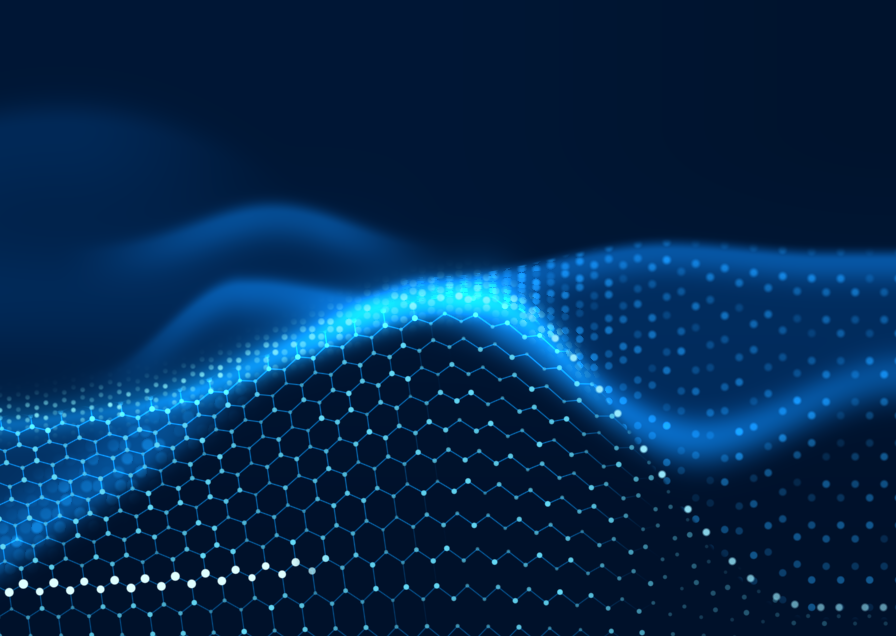
Reproduce this background procedurally as a Shadertoy shader.

```glsl
float hash(vec2 cell) {
    return fract(sin(dot(cell, vec2(12.9898, 78.233))) * 43758.5453);
}

// Soft curve profile with separate falloffs above and below
float ribbon(float d, float above, float below) {
    float s = d / (d > 0.0 ? above : below);
    return exp(-s * s);
}

float disc(float d, float radius, float blur) {
    blur = max(blur, 0.8 / iResolution.y);
    return 1.0 - smoothstep(radius - blur, radius + blur, d);
}

float segmentDistance(vec2 p, vec2 end) {
    return length(p - end * clamp(dot(p, end) / dot(end, end), 0.0, 1.0));
}

// Surface profiles
float hillRise(float x) {
    return 0.343 + 0.02 * smoothstep(0.0, 0.2, x) + 0.172 * smoothstep(0.14, 0.74, x);
}

float ridgeHeight(float x) {
    return hillRise(x) - 0.49 * smoothstep(0.75, 1.28, x);
}

float farHeight(float x) {
    float h = 0.36 + 0.205 * smoothstep(0.25, 0.68, x)
        + 0.055 * smoothstep(0.68, 1.05, x) - 0.015 * smoothstep(1.05, 1.3, x);
    return max(h, ridgeHeight(x) + 0.012);
}

// Honeycomb in warped space, measured on the canvas: dot, zigzag and upright distances
vec3 honeycomb(vec2 q, out vec2 vertex) {
    mat2 toCanvas = inverse(mat2(dFdx(q), dFdy(q))) / iResolution.y;
    vec2 period = vec2(1.7320508, 3.0);
    float nearest = 1e9, side = 1.0;
    for (int i = 0; i < 4; i++) {
        float upper = float(i / 2);
        vec2 shift = float(i % 2) * 0.5 * period + vec2(0.0, upper);
        vec2 candidate = round((q - shift) / period) * period + shift;
        float d = length(q - candidate);
        if (d < nearest) {
            nearest = d;
            vertex = candidate;
            side = 1.0 - 2.0 * upper;
        }
    }
    vec2 p = toCanvas * (q - vertex);
    float zigzag = min(segmentDistance(p, toCanvas * vec2(0.866, -0.5 * side)),
                       segmentDistance(p, toCanvas * vec2(-0.866, -0.5 * side)));
    return vec3(length(p), zigzag, segmentDistance(p, toCanvas * vec2(0.0, side)));
}

void mainImage(out vec4 fragColor, in vec2 fragCoord) {
    vec2 p = fragCoord / iResolution.y;
    float x = p.x, y = p.y;
    float ridge = ridgeHeight(x), far = farHeight(x), rise = hillRise(x);
    float behind = smoothstep(-0.012, 0.012, y - ridge);
    float below = 1.0 - smoothstep(-0.012, 0.006, y - ridge);
    vec2 vertex;

    // Night backdrop
    vec3 color = mix(vec3(0.0, 0.065, 0.165), vec3(0.0, 0.088, 0.208), smoothstep(0.1, 0.7, y));
    color *= 1.0 - 0.15 * smoothstep(0.6, 1.4, x) * smoothstep(0.5, 0.8, y);

    // Distant blurred ribbons
    float upperWave = y - 0.595 - 0.07 * exp(-pow((x - 0.43) / 0.17, 2.0));
    float lowerWave = y - 0.40 - 0.148 * smoothstep(0.14, 0.38, x) + 0.025 * smoothstep(0.4, 0.6, x);
    float mist = y - 0.8 + 0.9 * pow(x - 0.1, 2.0);
    float leftFade = 1.0 - smoothstep(0.5, 0.72, x);
    vec3 distant = vec3(0.02, 0.19, 0.33) * ribbon(upperWave, 0.018, 0.045) * smoothstep(0.08, 0.4, x);
    distant += vec3(0.02, 0.21, 0.36) * ribbon(lowerWave, 0.016, 0.045) * smoothstep(0.1, 0.4, x);
    distant += vec3(0.005, 0.07, 0.13) * ribbon(mist, 0.04, 0.17) * (1.0 - smoothstep(0.1, 0.5, x));
    distant += vec3(0.005, 0.07, 0.13) * ribbon(y - 0.53, 0.1, 0.13);
    color += distant * leftFade * behind;

    // Far sheet haze and the trough sweeping down from the crest
    float trough = 0.51 - 0.2 * smoothstep(0.7, 1.1, x) + 0.1 * smoothstep(1.1, 1.42, x);
    float sheet = (1.0 - smoothstep(-0.012, 0.012, y - far)) * smoothstep(trough - 0.08, trough + 0.03, y);
    color += vec3(0.005, 0.09, 0.17) * sheet * smoothstep(0.45, 0.7, x) * max(behind, 0.2);
    color += vec3(0.02, 0.16, 0.27) * ribbon(y - far + 0.015, 0.014, 0.035) * smoothstep(0.42, 0.62, x);
    color += vec3(0.03, 0.29, 0.48) * ribbon(y - trough, 0.035, 0.042)
        * smoothstep(0.65, 0.8, x) * (1.0 - 0.45 * smoothstep(0.95, 1.4, x));

    // Far sheet lights, blurrier towards the back
    float depth = (far - y) / (far - ridge);
    vec3 d = honeycomb(vec2(x * 38.0, depth * 13.0), vertex);
    float lights = disc(d.x, 0.0058, mix(0.004, 0.0015, clamp(depth, 0.0, 1.0)));
    lights *= (0.25 + 0.75 * hash(vertex)) * smoothstep(0.55, 0.85, x);
    lights *= smoothstep(-0.02, 0.03, depth) * (1.0 - smoothstep(1.0, 1.04, depth));
    color += vec3(0.09, 0.38, 0.54) * lights * 0.75;

    // Glow on the left flank
    float flank = ribbon(y - 0.13 - 0.68 * x, 0.055, 0.038) * (1.0 - smoothstep(0.2, 0.46, x));
    color += vec3(0.02, 0.25, 0.42) * flank * below;
    color += vec3(0.01, 0.12, 0.21) * below * smoothstep(0.13, 0.2, y - 0.68 * x)
        * (1.0 - smoothstep(0.2, 0.45, x));
    d = honeycomb(vec2(x * 48.0 + y * 9.0, (y - 0.68 * x) * 42.0), vertex);
    color += vec3(0.04, 0.2, 0.28) * disc(d.x, 0.009, 0.003) * flank * below * hash(vertex);

    // Near web: rows follow the hill and flatten towards the bottom
    float hill = rise - 0.25 * smoothstep(0.7, 1.3, x);
    float t = (hill - y) / (hill + 0.03);
    d = honeycomb(vec2(x * 36.0 + y * 5.0, 17.0 * t * (1.3 - 0.3 * t)), vertex);
    float sparkle = hash(vertex);
    float web = disc(d.y, 0.0008, 0.0016) * (1.0 - smoothstep(0.85, 1.05, x));
    web = max(web, disc(d.z, 0.0008, 0.0016) * (1.0 - smoothstep(0.55, 0.72, x)));
    color += vec3(0.03, 0.37, 0.56) * web * below * (0.65 + 0.35 * smoothstep(0.0, 0.25, y));
    float accent = step(abs(vertex.y - 13.25), 0.3) * (1.0 - smoothstep(0.45, 0.55, x));
    float nodes = disc(d.x, 0.0026 + 0.0018 * sparkle + 0.003 * accent, 0.0015);
    nodes *= below * max(accent, 0.4 + 0.6 * sparkle) * (1.0 - 0.65 * smoothstep(0.9, 1.15, x));
    color = mix(color, mix(vec3(0.4, 0.86, 0.97), vec3(0.88, 1.0, 1.0), accent), nodes);

    // Luminous crest with dense lights
    float crestFade = 1.0 - smoothstep(0.78, 0.98, x);
    float crestPower = mix(0.35, 1.0, smoothstep(0.1, 0.6, x)) * crestFade;
    color += vec3(0.03, 0.45, 0.65) * ribbon(y - ridge + 0.008, 0.027, 0.024) * crestPower;
    color += vec3(0.02, 0.18, 0.29) * ribbon(y - ridge, 0.055, 0.04) * crestPower;
    d = honeycomb(vec2(x * 60.0, (y - ridge) / 0.012), vertex);
    float beads = disc(d.x, 0.0035 + 0.0022 * smoothstep(0.2, 0.7, x), 0.002);
    beads *= ribbon(y - ridge, 0.025, 0.022) * crestFade * (0.25 + 0.75 * hash(vertex + 7.0));
    color = mix(color, vec3(0.55, 0.96, 1.0), beads);

    // Paired lights running down the right edge
    float link = round(x / 0.0348);
    float linkX = link * 0.0348 + 0.003 * (2.0 * mod(link, 2.0) - 1.0);
    float chain = disc(length(p - vec2(linkX, ridgeHeight(linkX))), 0.0056, 0.0022);
    chain *= smoothstep(0.8, 0.88, x) * (1.0 - 0.4 * smoothstep(1.0, 1.3, x));
    color = mix(color, vec3(0.6, 0.92, 1.0), chain);

    fragColor = vec4(min(color, 1.0), 1.0);
}
```
